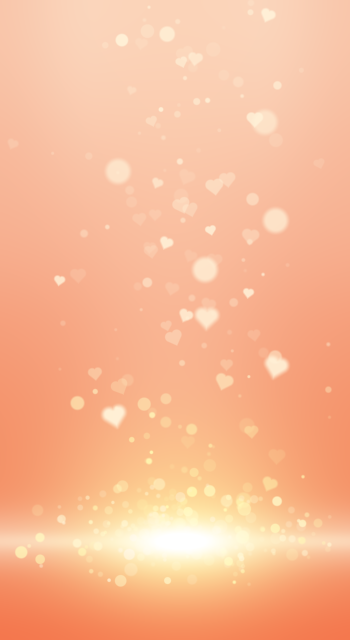
Write a Shadertoy shader that draws this background.

```glsl
const vec3 EMBER = vec3(0.955, 0.46, 0.30);
const vec3 CORAL = vec3(0.955, 0.55, 0.39);
const vec3 SALMON = vec3(0.965, 0.65, 0.52);
const vec3 PEACH = vec3(0.98, 0.845, 0.75);
const vec3 BLUSH = vec3(0.99, 0.81, 0.69);
const vec3 CREAM = vec3(1.0, 0.95, 0.85);
const vec3 GOLD = vec3(1.0, 0.86, 0.57);
const vec3 LEMON = vec3(1.0, 0.98, 0.70);
const float HORIZON = 0.154;

vec4 hash4(float n) {
    vec4 p = fract(n * vec4(0.1031, 0.1030, 0.0973, 0.1099));
    p += dot(p, p.wzxy + 33.33);
    return fract((p.xxyz + p.yzzw) * p.zywx);
}

float gauss(vec2 p, vec2 width) {
    vec2 q = p / width;
    return exp(-dot(q, q));
}

float discDistance(vec2 p, float radius) {
    return length(p) - radius;
}

float heartDistance(vec2 p, float radius, float tilt) {
    float c = cos(tilt), s = sin(tilt);
    float unit = radius / 0.6;
    p = mat2(c, s, -s, c) * p / unit + vec2(0.0, 0.55);
    p.x = abs(p.x);
    if (p.x + p.y > 1.0) return unit * (length(p - vec2(0.25, 0.75)) - 0.35355);
    vec2 tip = p - vec2(0.0, 1.0);
    vec2 side = p - 0.5 * max(p.x + p.y, 0.0);
    return unit * sqrt(min(dot(tip, tip), dot(side, side))) * sign(p.x - p.y);
}

float cover(float d, float blur) {
    return 1.0 - smoothstep(-blur, blur, d);
}

vec3 backdrop(vec2 p) {
    vec3 col = mix(CORAL, SALMON, smoothstep(0.25, 0.65, p.y));
    col = mix(col, PEACH, smoothstep(0.48, 1.0, p.y));
    col = mix(EMBER, col, smoothstep(0.0, 0.13, p.y));
    float column = exp(-p.x * p.x / 0.03) * smoothstep(0.0, 0.3, p.y);
    col = mix(col, BLUSH, 0.47 * column);
    // Top corners fall off slightly
    return mix(col, SALMON, 0.35 * smoothstep(0.12, 0.29, abs(p.x)) * smoothstep(0.5, 0.8, p.y));
}

// Light band across the horizon and the warm halo above it
vec3 horizonGlow(vec3 col, vec2 p) {
    vec2 q = p - vec2(0.01, HORIZON);
    float band = gauss(vec2(0.0, q.y), vec2(1.0, q.y > 0.0 ? 0.045 : 0.038));
    col = mix(col, PEACH, 0.68 * band);
    col = mix(col, GOLD, 0.72 * gauss(q - vec2(0.0, 0.03), vec2(0.18, 0.155)));
    col = mix(col, CREAM, 0.6 * gauss(q, vec2(0.38, 0.013)));
    return mix(col, LEMON, 0.85 * gauss(q, vec2(0.14, 0.065)));
}

// Hearts and discs rising in a loose column
vec3 risingColumn(vec3 col, vec2 p, float edge) {
    const float COUNT = 150.0;
    for (float i = 0.0; i < COUNT; i++) {
        vec4 a = hash4(i + 11.0), b = hash4(i + 307.0);
        float rise = (i + a.x) / COUNT;
        float y = mix(0.2, 1.0, pow(rise, 1.2));
        float x = 0.005 + (a.y + a.z + b.x - 1.5) * 0.2;
        vec2 q = p - vec2(x, y);
        bool isHeart = b.y < mix(0.08, 0.5, smoothstep(0.3, 0.5, y));
        float radius = isHeart ? mix(0.007, 0.014, b.z) : mix(0.0022, 0.012, b.z * b.z);
        float d = isHeart ? heartDistance(q, radius, (a.w - 0.5) * 0.9)
                          : discDistance(q, radius);
        float alpha = mix(0.15, 0.9, b.w * b.w);
        vec3 tint = mix(LEMON, CREAM, smoothstep(0.3, 0.48, y));
        col = mix(col, tint, alpha * cover(d, edge + 0.001 * a.w));
    }
    return col;
}

// Sparkling discs spread along the horizon
vec3 horizonSparks(vec3 col, vec2 p, float edge) {
    for (float i = 0.0; i < 210.0; i++) {
        vec4 a = hash4(i + 701.0), b = hash4(i + 953.0);
        float x = (a.x + a.y - 1.0) * 0.27;
        float lift = (a.z + a.w - 0.9) * mix(0.095, 0.06, abs(x) / 0.27);
        float radius = mix(0.0025, 0.0105, b.x * b.x);
        float d = discDistance(p - vec2(x, HORIZON + lift), radius);
        float alpha = mix(0.2, 0.85, b.y * b.y);
        col = mix(col, mix(CREAM, LEMON, b.z), alpha * cover(d, edge + 0.0006 * b.w));
    }
    return col;
}

// Large out-of-focus shapes swinging from side to side
vec3 softBokeh(vec3 col, vec2 p) {
    for (float i = 0.0; i < 7.0; i++) {
        float swing = cos(-6.8 + 4.81 * i - 0.69 * i * i);
        vec2 q = p - vec2(0.0275 + 0.13 * swing, 0.809 - 0.0768 * i);
        float d = i < 4.0 ? discDistance(q, 0.019) : heartDistance(q, 0.018, 0.25 * swing);
        col = mix(col, CREAM, mix(0.6, 0.95, i / 6.0) * cover(d, 0.005));
    }
    return col;
}

void mainImage(out vec4 fragColor, in vec2 fragCoord) {
    vec2 p = (fragCoord - vec2(0.5 * iResolution.x, 0.0)) / iResolution.y;
    float edge = 0.8 / iResolution.y;
    vec3 col = horizonGlow(backdrop(p), p);
    col = risingColumn(col, p, edge);
    col = horizonSparks(col, p, edge);
    col = softBokeh(col, p);
    // White-hot core
    float core = gauss(p - vec2(0.01, HORIZON), vec2(0.09, 0.028));
    fragColor = vec4(mix(col, vec3(1.0), min(1.2 * core, 1.0)), 1.0);
}
```
